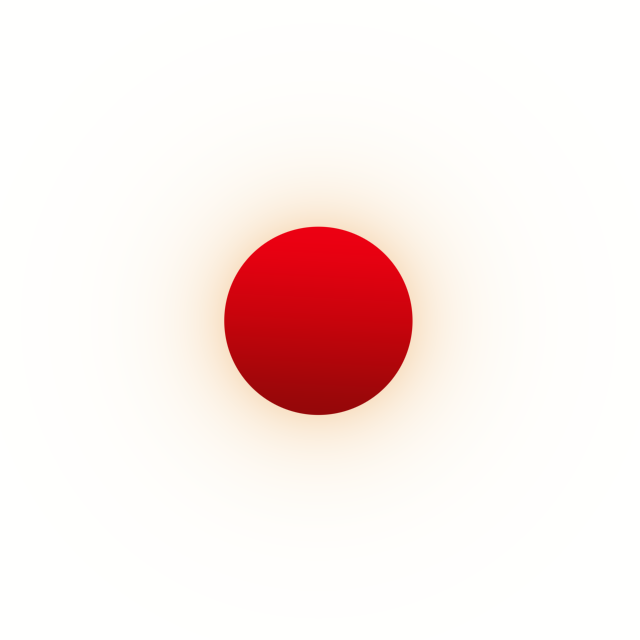
This background is drawn by a WebGL 1 fragment shader. Its source:

```glsl
precision highp float;
// A glossy red disc with a soft peach glow on a warm white ground.

uniform vec2 u_resolution;

const vec2 DISC_CENTER = vec2(0.4975, 0.4987);
const float DISC_RADIUS = 0.1471;

const vec3 PAPER = vec3(1.0, 1.0, 0.997);
const vec3 INNER_TINT = vec3(0.13, 0.56, 1.0);
const vec3 OUTER_TINT = vec3(0.08, 0.40, 1.0);

const vec3 RED_TOP = vec3(0.925, 0.0, 0.07);
const vec3 RED_MIDDLE = vec3(0.77, 0.015, 0.045);
const vec3 RED_BOTTOM = vec3(0.575, 0.03, 0.035);

float circleDistance(vec2 p, vec2 center, float radius) {
  return length(p - center) - radius;
}

// Exponential falloff outside an edge
float falloff(float dist, float reach) {
  return exp(-max(dist, 0.0) / reach);
}

// Tight halo plus a wide, faint one, both absorbing mostly blue
vec3 glowBackground(float dist) {
  vec3 halo = INNER_TINT * 0.18 * falloff(dist, 0.055);
  vec3 haze = OUTER_TINT * 0.04 * falloff(dist, 0.14);
  return PAPER - halo - haze;
}

// Slightly tilted three-stop gradient; local spans -1 to 1 across the disc
vec3 discColor(vec2 local) {
  float height = dot(local, normalize(vec2(0.05, 1.0)));
  vec3 lower = mix(RED_BOTTOM, RED_MIDDLE, smoothstep(-1.15, 0.15, height));
  return mix(lower, RED_TOP, smoothstep(-0.25, 1.0, height));
}

void main() {
  float side = min(u_resolution.x, u_resolution.y);
  vec2 p = (gl_FragCoord.xy - 0.5 * u_resolution) / side + 0.5;
  float pixel = 1.0 / side;

  float dist = circleDistance(p, DISC_CENTER, DISC_RADIUS);
  float coverage = 1.0 - smoothstep(-0.75 * pixel, 0.75 * pixel, dist);

  vec3 background = glowBackground(dist);
  vec3 disc = discColor((p - DISC_CENTER) / DISC_RADIUS);
  gl_FragColor = vec4(mix(background, disc, coverage), 1.0);
}
```
